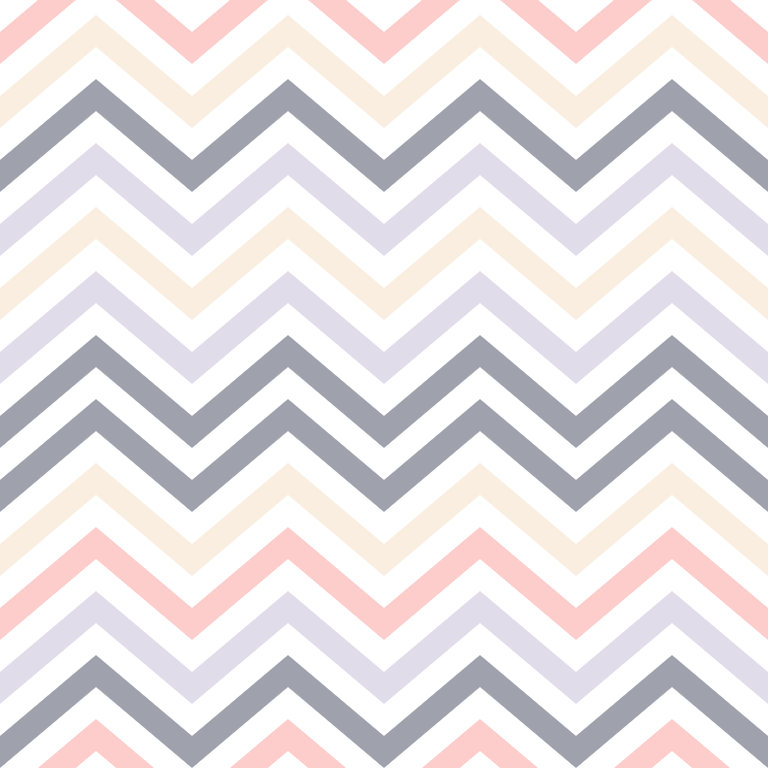
Give the GLSL for this pattern, as a Shadertoy shader.

```glsl
const vec3 PINK = vec3(0.992, 0.804, 0.800);
const vec3 CREAM = vec3(0.980, 0.933, 0.882);
const vec3 SLATE = vec3(0.624, 0.631, 0.678);
const vec3 LAVENDER = vec3(0.882, 0.863, 0.918);

// Stripe colours from top to bottom, cycling every twelve rows
vec3 stripeColor(int row) {
    vec3 colors[12] = vec3[12](PINK, CREAM, SLATE, LAVENDER, CREAM, LAVENDER,
                               SLATE, SLATE, CREAM, PINK, LAVENDER, SLATE);
    return colors[(row + 12) % 12];
}

void mainImage(out vec4 fragColor, in vec2 fragCoord) {
    vec2 uv = fragCoord / iResolution.y;

    // Zigzag: 0 at the valleys, 1 at the peaks, four periods across
    float zigzag = 1.0 - abs(2.0 * fract(uv.x * 4.0) - 1.0);

    // Row coordinate counted downward, with each stripe centred in its row
    float rise = 1.266;
    float rowPos = (1.0 - uv.y) * 12.0 + rise * zigzag - 0.25;

    // Distance to the stripe edge, converted to canvas units by the slope
    float edge = (0.25 - abs(fract(rowPos) - 0.5)) / length(vec2(rise * 8.0, 12.0));
    float coverage = clamp(edge * iResolution.y + 0.5, 0.0, 1.0);

    vec3 color = mix(vec3(1.0), stripeColor(int(floor(rowPos))), coverage);
    fragColor = vec4(color, 1.0);
}
```
